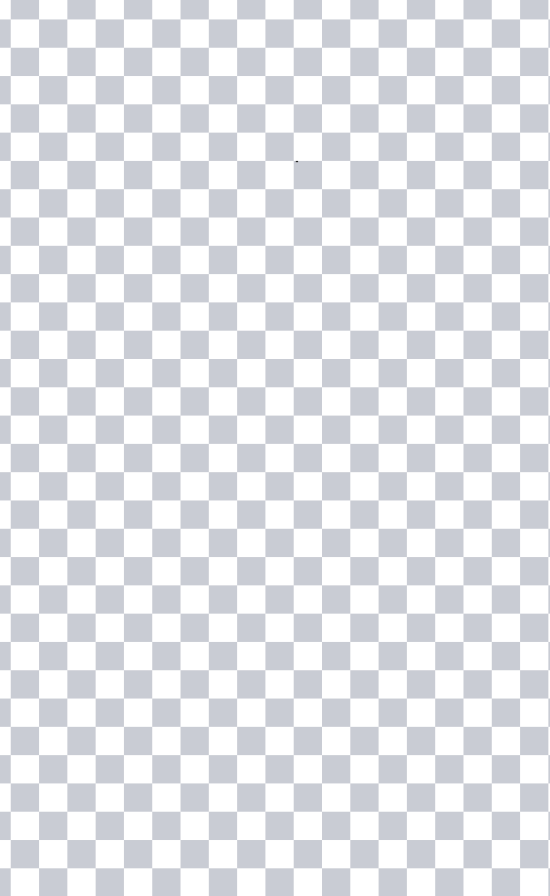
A WebGL 1 fragment shader for this pattern:

```glsl
precision highp float;

uniform vec2 u_resolution;

// Lengths are fractions of the canvas height
const float CELL_SIZE = 0.03158;
const vec2 GRID_ORIGIN = vec2(0.0120, 0.0309);
const vec3 LIGHT_COLOR = vec3(1.0);
const vec3 GRAY_COLOR = vec3(0.79, 0.80, 0.83);

// One tiny dark fleck of wear
const vec2 SPECK_CENTER = vec2(0.3314, 0.8197);
const vec2 SPECK_HALF_SIZE = vec2(0.0013, 0.0007);
const vec3 SPECK_COLOR = vec3(0.15);

// Smoothed square wave per axis: +1 in even cells, -1 in odd cells
vec2 cellSign(vec2 point, float pixel) {
  vec2 phase = fract((point - GRID_ORIGIN) / CELL_SIZE * 0.5 - 0.25);
  vec2 edgeDistance = (abs(phase - 0.5) - 0.25) * 2.0 * CELL_SIZE;
  return clamp(edgeDistance * 2.0 / pixel, -1.0, 1.0);
}

// Area of a pixel covered by an axis-aligned box
float boxCoverage(vec2 offset, vec2 halfSize, float pixel) {
  vec2 low = max(offset - 0.5 * pixel, -halfSize);
  vec2 high = min(offset + 0.5 * pixel, halfSize);
  vec2 overlap = max(high - low, 0.0) / pixel;
  return overlap.x * overlap.y;
}

void main() {
  float pixel = 1.0 / u_resolution.y;
  vec2 point = gl_FragCoord.xy * pixel;

  // Checkerboard: cells whose column and row share parity are gray
  vec2 parity = cellSign(point, pixel);
  float gray = 0.5 + 0.5 * parity.x * parity.y;
  vec3 color = mix(LIGHT_COLOR, GRAY_COLOR, gray);

  float speck = boxCoverage(point - SPECK_CENTER, SPECK_HALF_SIZE, pixel);
  color = mix(color, SPECK_COLOR, speck);

  gl_FragColor = vec4(color, 1.0);
}
```
